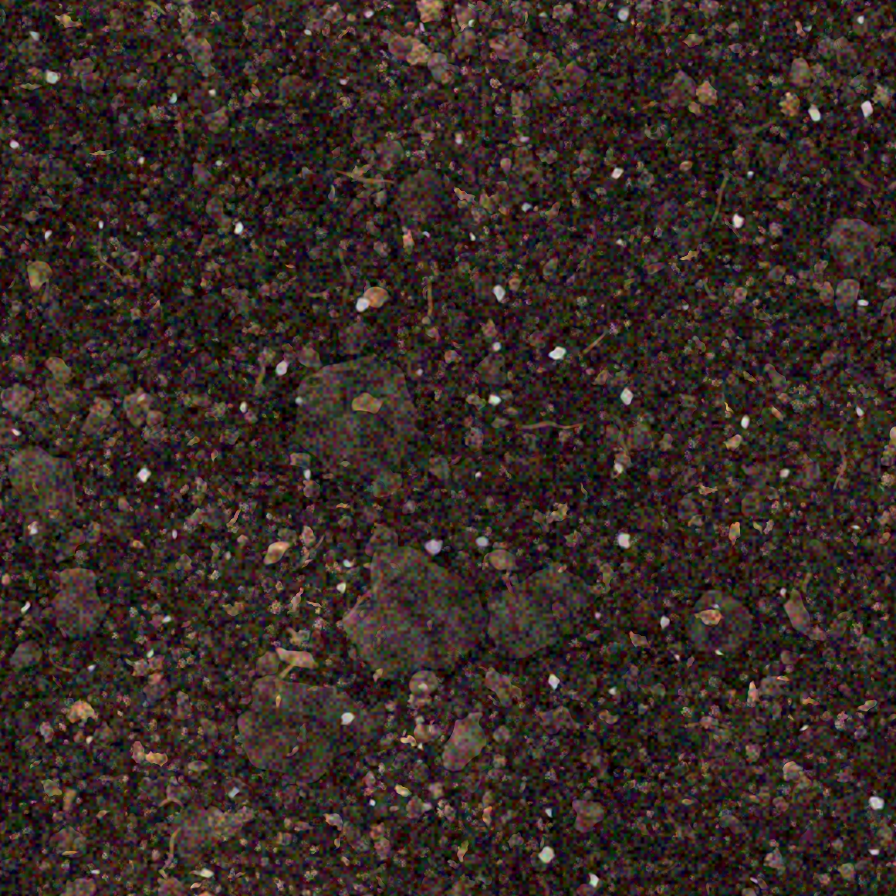
Give the GLSL for this texture, as a WebGL 1 fragment shader.

```glsl
precision highp float;
// Dark potting soil: crumbs, clods, bark chips, root fibres and pale mineral specks.
uniform vec2 u_resolution;

const vec3 HUMUS  = vec3(0.150, 0.108, 0.096);
const vec3 CRUMB  = vec3(0.335, 0.262, 0.232);
const vec3 CLOD   = vec3(0.262, 0.208, 0.186);
const vec3 BARK   = vec3(0.540, 0.410, 0.300);
const vec3 FIBRE  = vec3(0.480, 0.365, 0.270);
const vec3 SPECK  = vec3(0.820, 0.790, 0.770);
const float EDGE        = 0.0026;  // softness of outlines, canvas units
const float SHADOW      = 0.30;    // darkness around each piece
const float GRAIN_SCALE = 265.0;   // coloured film grain
const float GRAIN_POWER = 0.285;
const float SPECK_SCALE = 14.0;
const float SPECK_SHARE = 0.42;
const float FIBRE_SCALE = 11.0;
const float FIBRE_SHARE = 0.36;

vec4 hash4(vec2 p) {
  vec4 q = fract(p.xyxy * vec4(0.1031, 0.1030, 0.0973, 0.1099));
  q += dot(q, q.wzxy + 33.33);
  return fract((q.xxyz + q.yzzw) * q.zywx);
}

vec4 noise4(vec2 p) {
  vec2 i = floor(p), f = fract(p);
  f = f * f * (3.0 - 2.0 * f);
  return mix(mix(hash4(i), hash4(i + vec2(1.0, 0.0)), f.x),
             mix(hash4(i + vec2(0.0, 1.0)), hash4(i + 1.0), f.x), f.y);
}

vec2 turn(vec2 p, float a) {
  float c = cos(a), s = sin(a);
  return vec2(c * p.x + s * p.y, c * p.y - s * p.x);
}

// One layer of lumpy pieces, lit from the upper left, with a soft shadow rim.
vec3 scatter(vec3 col, vec2 uv, float scale, float share, float stretch,
             vec3 dark, vec3 light, float seed) {
  vec2 p = uv * scale + seed;
  vec2 lump = noise4(p * 3.1).xy - 0.5;
  vec2 crag = noise4(p * 7.3 + 5.0).xy - 0.5;
  vec2 bend = lump * 0.34 + crag * 0.15;
  for (int j = -1; j <= 1; j++) {
    for (int i = -1; i <= 1; i++) {
      vec2 cell = floor(p) + vec2(float(i), float(j));
      vec4 h = hash4(cell), k = hash4(cell + 71.7);
      if (h.x > share) continue;
      float radius = mix(0.22, 0.54, h.w * h.w);
      vec2 o = p - cell - 0.5 - (h.yz - 0.5) * 0.8;
      vec2 d = turn(o + bend * radius * 2.0, k.x * 6.2832);
      d.y *= mix(1.0, stretch, k.y);
      float r = length(d) / radius;
      float soft = min(EDGE * scale / radius, 0.6);
      float body = 1.0 - smoothstep(1.0 - soft, 1.0 + soft, r);
      float shade = 1.0 - SHADOW * (1.0 - smoothstep(0.85, 1.45, r));
      float lit = 1.0 + 0.22 * dot(o / radius, vec2(-0.45, 0.8)) + 0.6 * crag.x;
      vec3 tone = mix(dark, light, pow(k.z, 1.5)) * clamp(lit, 0.5, 1.4);
      col = mix(col * shade, tone, body);
    }
  }
  return col;
}

// Thin curved roots, fading towards their ends.
vec3 fibres(vec3 col, vec2 uv) {
  vec2 p = uv * FIBRE_SCALE + 37.0;
  float wave = noise4(p * 3.5).x - 0.5;
  for (int j = -1; j <= 1; j++) {
    for (int i = -1; i <= 1; i++) {
      vec2 cell = floor(p) + vec2(float(i), float(j));
      vec4 h = hash4(cell), k = hash4(cell + 19.3);
      if (h.x > FIBRE_SHARE) continue;
      vec2 d = turn(p - cell - 0.5 - (h.yz - 0.5) * 0.8, k.x * 6.2832);
      float reach = mix(0.15, 0.55, h.w * h.w);
      float gap = abs(d.y + (k.y - 0.5) * d.x * d.x * 2.4 + wave * 0.2);
      float thread = 1.0 - smoothstep(0.006, 0.014 + EDGE * FIBRE_SCALE, gap);
      float ends = 1.0 - smoothstep(0.6, 1.0, abs(d.x) / reach);
      col = mix(col, FIBRE, thread * ends * mix(0.3, 0.9, k.z));
    }
  }
  return col;
}

// Small rounded pale specks, mostly tiny.
vec3 specks(vec3 col, vec2 uv) {
  vec2 p = uv * SPECK_SCALE + 83.0;
  vec2 bend = (noise4(p * 11.0).xy - 0.5) * 0.06;
  vec2 cell = floor(p);
  vec4 h = hash4(cell), k = hash4(cell + 43.1);
  vec2 d = turn(p - cell - 0.5 - (h.yz - 0.5) * 0.66 + bend, k.x * 6.2832);
  d.y *= mix(1.0, 1.7, k.y);
  float radius = mix(0.05, 0.13, h.w * h.w * h.w);
  float soft = EDGE * SPECK_SCALE;
  float body = 1.0 - smoothstep(radius - soft, radius + soft, length(d));
  return mix(col, SPECK * mix(0.75, 1.0, k.z), body * step(h.x, SPECK_SHARE));
}

void main() {
  vec2 uv = gl_FragCoord.xy / u_resolution;
  vec4 fine = noise4(uv * 120.0);
  vec3 col = HUMUS * (0.6 + 0.8 * fine.x);

  // Crumbs from fine to coarse, then clods (denser at the left) and bark.
  col = scatter(col, uv, 72.0, 0.75, 1.8, HUMUS * 1.2, CRUMB * 1.3, 3.0);
  col = scatter(col, uv, 42.0, 0.55, 1.8, HUMUS * 1.2, CRUMB * 1.25, 11.0);
  col = scatter(col, uv, 24.0, 0.36, 1.7, HUMUS * 1.2, CRUMB * 1.1, 23.0);
  col = scatter(col, uv, 7.0, mix(0.32, 0.04, uv.x), 1.3, CLOD * 0.85, CLOD, 47.0);
  col = scatter(col, uv, 36.0, 0.20, 3.4, CRUMB * 0.8, BARK, 59.0);
  col = scatter(col, uv, 14.0, 0.13, 1.9, CRUMB * 0.85, BARK, 67.0);
  col = fibres(col, uv);

  // Uneven moisture and crumbly surface texture.
  float moisture = noise4(uv * 6.0 + 9.0).x;
  col *= (0.80 + 0.46 * moisture) * (0.84 + 0.40 * fine.y);
  col = specks(col, uv);

  vec3 grain = noise4(uv * GRAIN_SCALE + 13.0).xyz - 0.5;
  gl_FragColor = vec4(clamp(col + grain * GRAIN_POWER, 0.0, 1.0), 1.0);
}
```
